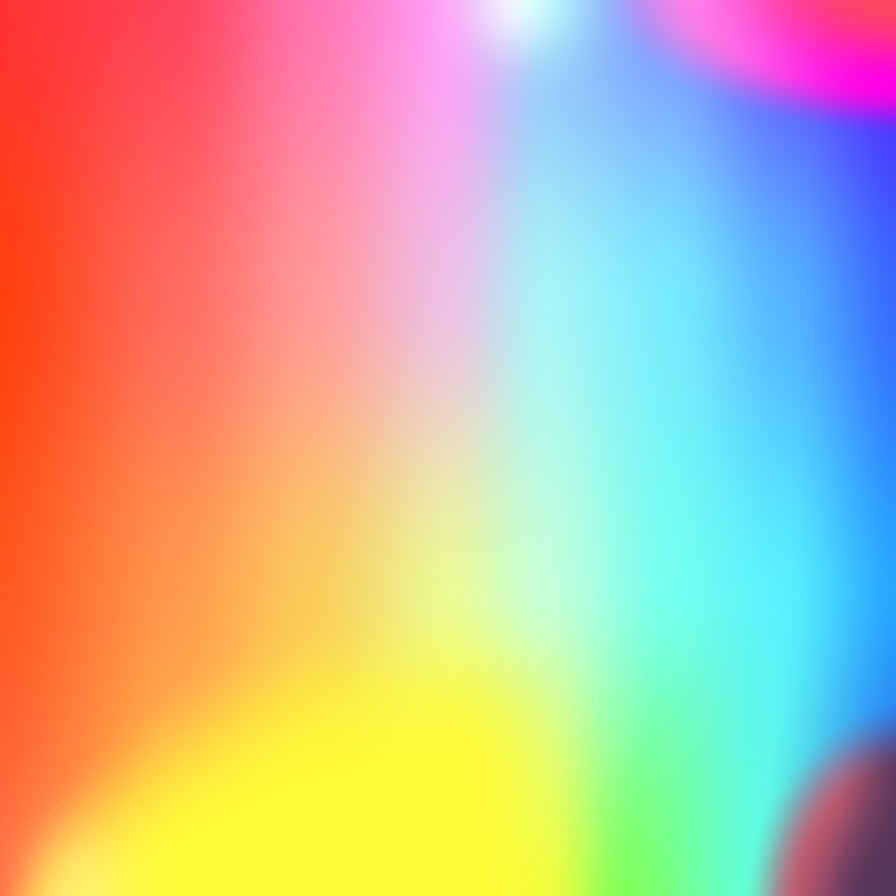
Give the GLSL for this background, as a WebGL 2 fragment shader.

```glsl
#version 300 es
precision highp float;

uniform vec2 u_resolution;
out vec4 fragColor;

// Blend factor halfway between a linear and a smooth step
float soft(float a, float b, float x) {
  float t = clamp((x - a) / (b - a), 0.0, 1.0);
  return mix(t, t * t * (3.0 - 2.0 * t), 0.5);
}

// Vertical gradient through four evenly spaced colours, bottom to top
vec3 ramp(float y, vec3 bottom, vec3 low, vec3 high, vec3 top) {
  vec3 c = mix(bottom, low, soft(0.0, 0.34, y));
  c = mix(c, high, soft(0.34, 0.67, y));
  return mix(c, top, soft(0.67, 1.0, y));
}

// Vertical ramps blended from left to right
vec3 spectrum(vec2 p) {
  float x = p.x, y = p.y;
  float lean = smoothstep(0.0, 0.35, y);
  float greenX = mix(0.7, 0.75, lean);
  float cyanX = mix(0.84, 0.88, lean);

  vec3 red = ramp(y, vec3(1.0, 0.43, 0.28), vec3(1.0, 0.34, 0.12), vec3(1.0, 0.25, 0.05), vec3(1.0, 0.2, 0.2));
  vec3 coral = ramp(y, vec3(1.0, 0.8, 0.3), vec3(1.0, 0.6, 0.3), vec3(1.0, 0.42, 0.38), vec3(1.0, 0.27, 0.36));
  vec3 amber = ramp(y, vec3(1.0, 0.98, 0.15), vec3(0.98, 0.8, 0.36), vec3(1.0, 0.6, 0.6), vec3(1.0, 0.46, 0.7));
  vec3 orchid = ramp(y, vec3(1.0, 1.0, 0.12), vec3(0.92, 0.98, 0.58), vec3(0.93, 0.75, 0.9), vec3(1.0, 0.6, 0.97));
  vec3 mint = ramp(y, vec3(0.92, 1.0, 0.25), vec3(0.77, 1.0, 0.85), vec3(0.65, 0.96, 0.97), vec3(0.55, 0.73, 0.98));
  vec3 green = ramp(y, vec3(0.5, 1.0, 0.35), vec3(0.45, 1.0, 0.94), vec3(0.47, 0.92, 1.0), vec3(0.5, 0.58, 1.0));
  vec3 cyan = ramp(y, vec3(0.38, 1.0, 0.85), vec3(0.34, 0.94, 1.0), vec3(0.33, 0.7, 1.0), vec3(0.4, 0.3, 1.0));
  vec3 blue = ramp(y, vec3(0.2, 0.35, 0.9), vec3(0.15, 0.65, 1.0), vec3(0.22, 0.42, 1.0), vec3(0.35, 0.08, 1.0));

  vec3 c = mix(red, coral, soft(0.0, 0.2, x));
  c = mix(c, amber, soft(0.2, 0.35, x));
  c = mix(c, orchid, soft(0.35, 0.5, x));
  c = mix(c, mint, soft(0.5, 0.61, x));
  c = mix(c, green, soft(0.61, greenX, x));
  c = mix(c, cyan, soft(greenX, cyanX, x));
  return mix(c, blue, soft(cyanX, 1.0, x));
}

void main() {
  vec2 p = gl_FragCoord.xy / u_resolution;
  vec3 color = spectrum(p);

  // Yellow mound along the lower left
  float mound = 0.25 * (1.0 - exp(-6.0 * (p.x - 0.05)));
  float moundMask = smoothstep(0.1, -0.1, p.y - mound) * smoothstep(0.68, 0.5, p.x);
  color = mix(color, vec3(1.0, 0.98, 0.22), moundMask);
  vec2 paleOffset = (p - vec2(0.09, 0.0)) / vec2(0.06, 0.08);
  color = mix(color, vec3(1.0, 0.94, 0.48), 0.75 * exp(-dot(paleOffset, paleOffset)));

  // White and aqua glow at the top edge
  vec2 glowOffset = (p - vec2(0.59, 1.0)) / vec2(0.068, 0.07);
  vec3 glow = mix(vec3(1.0, 0.97, 1.0), vec3(0.74, 1.0, 0.98), smoothstep(0.55, 0.63, p.x));
  color = mix(color, glow, exp(-dot(glowOffset, glowOffset)));

  // Red corner with a magenta rim
  float corner = length((p - vec2(1.03, 1.02)) / vec2(0.3, 0.14));
  vec3 magenta = vec3(1.0, mix(0.5, 0.0, smoothstep(0.75, 1.0, p.x)), 0.9);
  vec3 cornerColor = mix(vec3(1.0, 0.28, 0.38), magenta, smoothstep(0.2, 0.85, corner));
  color = mix(color, cornerColor, smoothstep(1.25, 0.85, corner));

  // Dark plum corner with a rose rim
  float plum = length((p - vec2(1.02, -0.03)) / vec2(0.17, 0.22));
  float rim = smoothstep(0.3, 0.9, plum) * smoothstep(1.02, 0.92, p.x);
  vec3 plumColor = mix(vec3(0.34, 0.21, 0.36), vec3(0.78, 0.36, 0.43), rim);
  color = mix(color, plumColor, smoothstep(1.15, 0.75, plum));

  fragColor = vec4(color, 1.0);
}
```
